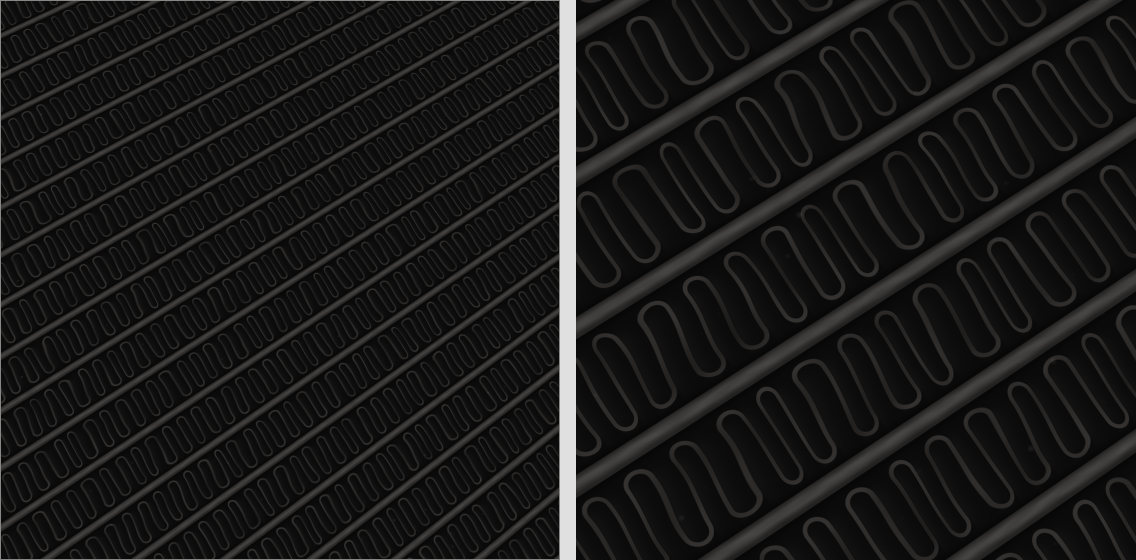
Left, the full canvas; right, a detail of the centre.
This texture is drawn by a Shadertoy shader. Its source:

```glsl
const vec3 CAVITY = vec3(0.040, 0.040, 0.041);
const vec3 FIN_WALL = vec3(0.105, 0.104, 0.103);
const vec3 FIN_EDGE = vec3(0.205, 0.198, 0.190);
const vec3 BAR_SIDE = vec3(0.135, 0.132, 0.130);
const vec3 BAR_TOP = vec3(0.265, 0.257, 0.250);
const vec3 FRAME = vec3(0.53, 0.53, 0.52);

float hash(vec2 p) {
    vec3 q = fract(p.xyx * vec3(0.1031, 0.1030, 0.0973));
    q += dot(q, q.yzx + 33.33);
    return fract((q.x + q.y) * q.z);
}

vec2 gradientAt(vec2 cell) {
    float angle = 6.28318 * hash(cell);
    return vec2(cos(angle), sin(angle));
}

float gradientNoise(vec2 p) {
    vec2 i = floor(p), f = fract(p);
    vec2 w = f * f * f * (f * (f * 6.0 - 15.0) + 10.0);
    vec2 e = vec2(1.0, 0.0);
    float a = dot(gradientAt(i), f);
    float b = dot(gradientAt(i + e.xy), f - e.xy);
    float c = dot(gradientAt(i + e.yx), f - e.yx);
    float d = dot(gradientAt(i + e.xx), f - e.xx);
    return mix(mix(a, b, w.x), mix(c, d, w.x), w.y);
}

// Perspective plane: x counts fin folds, y counts bars.
vec2 toPlane(vec2 p) {
    float depth = 1.0 - 0.0937 * p.x + 0.2842 * p.y;
    float folds = 31.9 * ((p.x - 0.5) - 0.72 * (p.y - 0.5));
    float bars = 7.43 * p.x + 12.44 * p.y - 7.935;
    return vec2(folds, bars) / depth;
}

float stroke(float d, float halfWidth, float blur) {
    return 1.0 - smoothstep(halfWidth - blur, halfWidth + blur, d);
}

// Distance to a serpentine strip with one full fold per unit of x.
float serpentine(float x, float v, float inset, float aspect) {
    float shift = v < 0.5 ? 0.0 : 0.5;
    float across = abs(fract(x + shift) - 0.5);
    float past = (abs(v - 0.5) - 0.5 + inset) * aspect;
    return abs(length(vec2(across, max(past, 0.0))) - 0.25);
}

// Bent, unevenly spaced fold coordinate.
float bentFold(float x, float v, float row) {
    float spacing = gradientNoise(vec2(x * 0.7, row * 5.3));
    float bend = gradientNoise(vec2(x * 0.9 + 31.0, v * 1.6 + row * 9.1));
    float curl = 0.05 * sin(6.28318 * (v - 0.5));
    return x + hash(vec2(row + 40.0, 3.0)) + 0.30 * spacing + 0.16 * bend + curl;
}

vec3 finColor(float fold, float v, float wear, float blur) {
    // Walls fall off into the gap behind each fin.
    float gap = fract(2.0 * fold - 0.5);
    float wall = (1.0 - gap) * (1.0 - gap) * smoothstep(0.0, 0.2, gap);
    float inside = smoothstep(0.12, 0.3, v) * smoothstep(0.95, 0.7, v);
    vec3 color = mix(CAVITY, FIN_WALL, 0.65 * wall * inside);

    // Lit strip edge, slightly brighter around its folds.
    float d = serpentine(fold, v, 0.235, 2.8);
    float ends = smoothstep(0.2, 0.4, abs(v - 0.5));
    float light = 0.72 + 0.22 * ends + 0.5 * wear;
    return mix(color, FIN_EDGE, stroke(d, 0.046, blur) * clamp(light, 0.0, 1.0));
}

vec3 barColor(float offset, float grain, float blur) {
    float ridge = stroke(abs(offset + 0.008), 0.038, 0.025 + blur);
    return mix(BAR_SIDE, BAR_TOP, ridge) * (1.0 + 0.16 * grain);
}

void mainImage(out vec4 fragColor, in vec2 fragCoord) {
    vec2 uv = fragCoord / iResolution.xy;
    vec2 plane = toPlane(vec2(uv.x, 1.0 - uv.y));
    vec2 pixel = fwidth(plane) * 0.6;
    float row = floor(plane.y);
    float v = fract(plane.y);

    // Folded fins between neighbouring bars.
    float fold = bentFold(plane.x, v, row);
    float wear = gradientNoise(vec2(plane.x * 1.3, plane.y * 2.0));
    vec3 color = finColor(fold, v, wear, pixel.x);

    // Sparse pale scuffs on the fins.
    float scuff = gradientNoise(plane * vec2(2.7, 9.0) + 17.0);
    color += 0.07 * smoothstep(0.5, 0.7, scuff);

    // Contact shadow and solid bars.
    float offset = v - step(0.5, v);
    color *= mix(0.6, 1.0, smoothstep(0.06, 0.14, abs(offset)));
    float grain = gradientNoise(plane * vec2(1.8, 24.0));
    color = mix(color, barColor(offset, grain, pixel.y),
                stroke(abs(offset), 0.072, pixel.y));

    // Thin pale border.
    vec2 margin = min(uv, 1.0 - uv);
    float border = stroke(min(margin.x, margin.y), 0.0018, 0.5 / iResolution.y);
    fragColor = vec4(mix(color, FRAME, border), 1.0);
}
```
